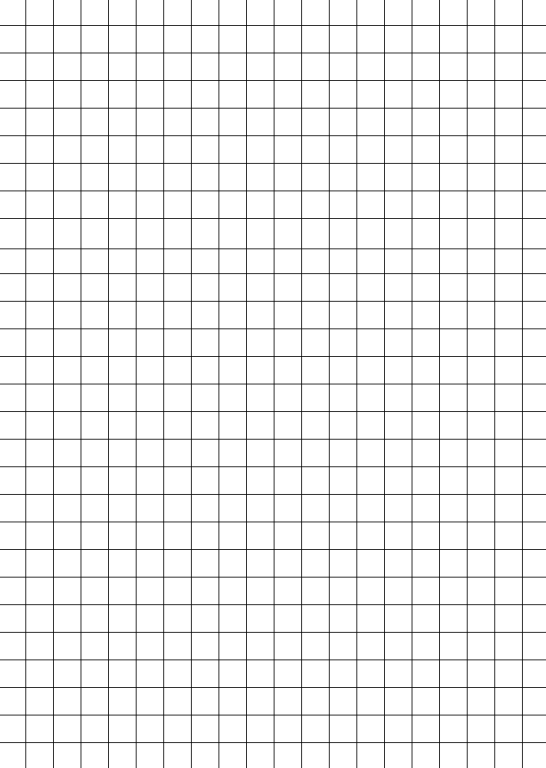
Write a Shadertoy shader that draws this pattern.

```glsl
// Share of a pixel covered by a line at signed distance d
vec2 lineCoverage(vec2 d, float width, float pixel) {
    vec2 hi = min(d + 0.5 * pixel, vec2(0.5 * width));
    vec2 lo = max(d - 0.5 * pixel, vec2(-0.5 * width));
    return clamp((hi - lo) / pixel, 0.0, 1.0);
}

void mainImage(out vec4 fragColor, in vec2 fragCoord) {
    // Canvas height is one unit
    vec2 p = fragCoord / iResolution.y;
    float pitch = 0.03592;

    // Nearest line of the square grid on each axis
    vec2 offset = p - vec2(0.0336, 0.0330);
    vec2 index = round(offset / pitch);
    vec2 dist = offset - index * pitch;

    // One horizontal rule sits slightly too low
    if (index.y == 18.0) dist.y += 0.0036;

    // Thin black rules on white paper
    vec2 ink = lineCoverage(dist, 0.00104, 1.0 / iResolution.y);
    float paper = (1.0 - ink.x) * (1.0 - ink.y);
    fragColor = vec4(vec3(paper), 1.0);
}
```
